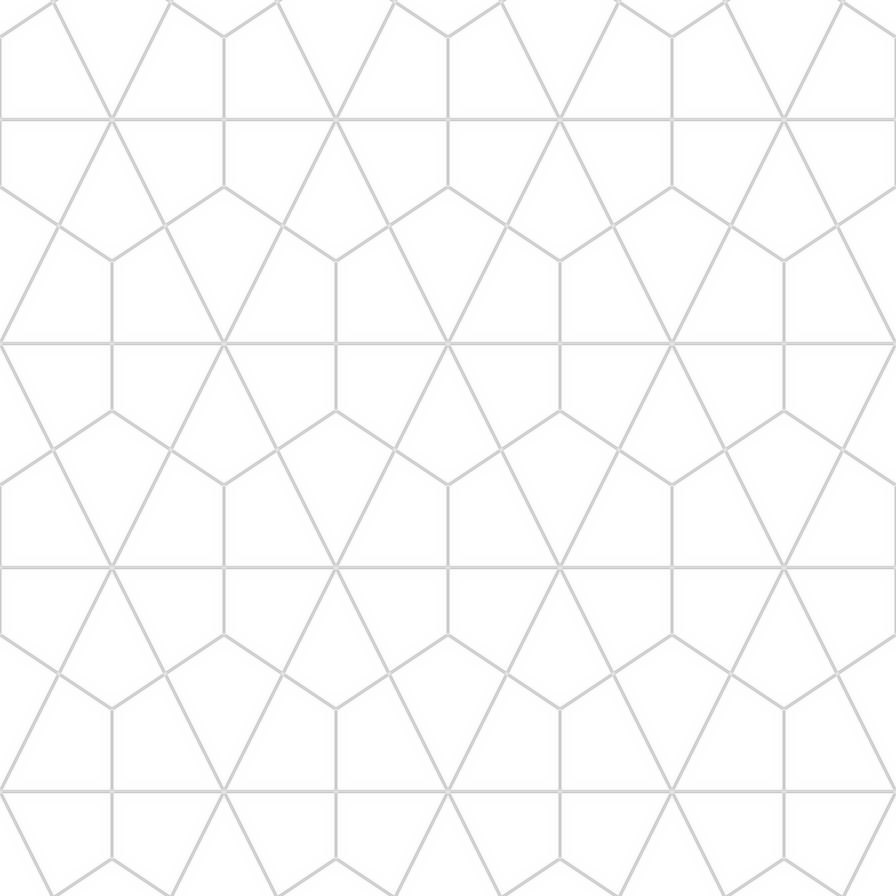
Write a Shadertoy shader that draws this pattern.

```glsl
// Fine grey seams on white: a lattice of tall triangles crossed by hexagons.
// Both line families come from folded distances; the two nearest seams give
// the stroke and the pale joints. The lattice fits 4 by 4 cells, so it tiles.

// Signed offset to the nearest whole number
float fold(float v) {
    return v - floor(v + 0.5);
}

// Offset to the nearest point of a grid with cells 1 wide and 2 high
vec2 foldGrid(vec2 v) {
    return vec2(fold(v.x), 2.0 * fold(v.y * 0.5));
}

// Hexagon gauge: 0 at the centre, 1 on the boundary
float hexGauge(vec2 v) {
    v = abs(v);
    return max(2.0 * v.x, 1.5 * v.y + v.x);
}

void mainImage(out vec4 fragColor, in vec2 fragCoord) {
    vec2 cell = 4.0 * fragCoord / iResolution.xy;
    float pixel = 4.0 / min(iResolution.x, iResolution.y);
    vec2 q = cell - vec2(0.0, 0.4661);

    // Hexagon centres sit slightly above the triangle corners
    vec2 h = q - vec2(0.0, 0.034);
    vec2 even = foldGrid(h);
    vec2 odd = foldGrid(h - vec2(0.5, 1.0));
    vec2 hex = abs(hexGauge(even) < hexGauge(odd) ? even : odd);

    // Three triangle directions, then upright and slanted hexagon sides
    float seams[5] = float[5](
        abs(fold(q.y)),
        abs(fold(q.x - 0.5 * q.y)) / length(vec2(1.0, 0.5)),
        abs(fold(q.x + 0.5 * q.y)) / length(vec2(1.0, 0.5)),
        abs(0.5 - hex.x),
        abs(1.0 - hex.x - 1.5 * hex.y) / length(vec2(1.0, 1.5)));

    float nearest = 1.0;
    float second = 1.0;
    for (int i = 0; i < 5; i++) {
        second = min(second, max(nearest, seams[i]));
        nearest = min(nearest, seams[i]);
    }

    // Grey stroke with a thin paler core
    float soft = max(0.0052, 0.6 * pixel);
    float stroke = 1.0 - smoothstep(0.0064 - soft, 0.0064 + soft, nearest);
    float core = 1.0 - smoothstep(0.0015 - 0.5 * pixel, 0.0015 + 0.5 * pixel, nearest);
    float joint = 1.0 - smoothstep(0.0065 - soft, 0.0065 + soft, second);
    float grey = mix(mix(0.75, 0.87, core), 0.9, joint);

    // White faces, barely shaded beside the seams
    float face = 1.0 - 0.012 * exp(-nearest / 0.03);
    fragColor = vec4(vec3(mix(face, grey, stroke)), 1.0);
}
```
